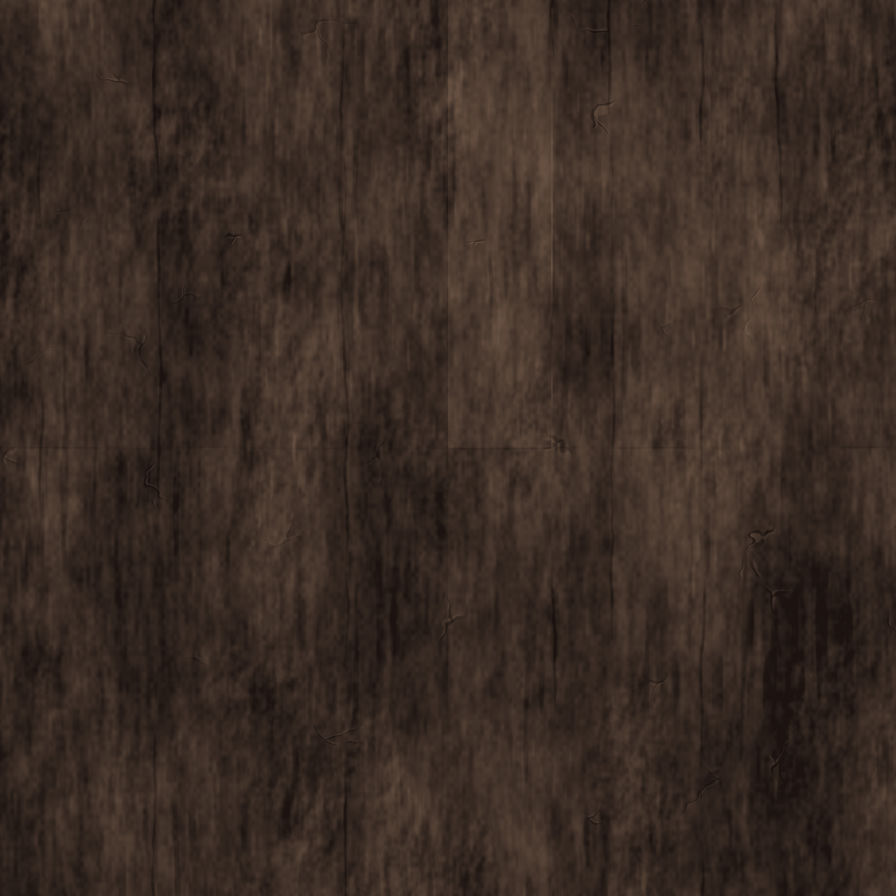
Give the GLSL for this texture, as a WebGL 2 fragment shader.

```glsl
#version 300 es
precision highp float;
// Dark worn wooden boards in two by two panels, with vertical grain, seams, chips and curled cracks.

#define DEEP vec3(0.108, 0.076, 0.064)
#define PALE vec3(0.402, 0.315, 0.258)
#define BASE_TONE 0.425
#define PANELS 2.0
#define GRAIN 0.56
#define MOTTLE 0.78
#define SEAM_WIDTH 0.0013
#define SEAM_DEPTH 0.19
#define CRACK_CELLS 8.0
#define CRACK_SHARE 0.42
#define CRACK_WIDTH 0.0012
#define CHIP_RELIEF 0.62

uniform vec2 u_resolution;
out vec4 fragColor;

const int SEAMS = 8;
const float seamX[SEAMS] = float[](0.045, 0.175, 0.385, 0.5, 0.617, 0.683, 0.782, 0.87);
// Tone of each board: x in the lower panels, y in the upper ones
const vec2 boardTone[SEAMS + 1] = vec2[](
  vec2(-0.05, -0.10), vec2(0.07, 0.08), vec2(0.0, 0.01), vec2(-0.02, -0.08),
  vec2(0.02, 0.16), vec2(-0.07, -0.08), vec2(0.05, 0.05), vec2(0.01, 0.0), vec2(-0.05, -0.08));

float hash(vec2 p) {
  return fract(sin(dot(p, vec2(127.1, 311.7))) * 43758.5453);
}

float noise(vec2 p) {
  vec2 i = floor(p), f = fract(p);
  f = f * f * (3.0 - 2.0 * f);
  return mix(mix(hash(i), hash(i + vec2(1, 0)), f.x),
             mix(hash(i + vec2(0, 1)), hash(i + vec2(1, 1)), f.x), f.y);
}

float fbm(vec2 p) {
  float sum = 0.0, amp = 0.5;
  for (int i = 0; i < 4; i++) {
    sum += amp * noise(p);
    p = p * 2.03 + 17.3;
    amp *= 0.5;
  }
  return sum / 0.9375;
}

float stroke(float d, float width, float pixel) {
  return 1.0 - smoothstep(width - pixel, width + pixel, abs(d));
}

// Board tones and the broken dark seams between them
float boards(vec2 uv, float pixel) {
  float upper = smoothstep(0.5 - pixel, 0.5 + pixel, uv.y);
  float tone = mix(boardTone[0].x, boardTone[0].y, upper);
  float dark = 0.0;
  for (int i = 0; i < SEAMS; i++) {
    float id = float(i);
    float middle = 1.0 - step(0.001, abs(seamX[i] - 0.5));
    float wobble = 0.016 * (fbm(vec2(id * 9.1, uv.y * 9.0)) - 0.5) * (1.0 - middle);
    float d = uv.x - seamX[i] - wobble;
    float blur = mix(0.012, pixel, middle);
    vec2 change = boardTone[i + 1] - boardTone[i];
    tone += mix(change.x, change.y, upper) * smoothstep(-blur, blur, d);
    float wear = smoothstep(0.40, 0.66, fbm(vec2(id * 5.7, uv.y * 10.0 + id)));
    float line = stroke(d, SEAM_WIDTH * (0.3 + wear), pixel) + 0.4 * exp(-abs(d) * 200.0);
    dark = max(dark, line * (0.12 + 0.88 * wear) * (1.0 - 0.8 * middle));
  }
  return tone - SEAM_DEPTH * dark;
}

// Short curled cracks with one branch: dark core, pale upper lip
float cracks(vec2 uv, float pixel) {
  vec2 bent = uv + 0.075 * (vec2(fbm(uv * 17.0), fbm(uv * 17.0 + 41.0)) - 0.5);
  vec2 cell = floor(bent * CRACK_CELLS);
  float relief = 0.0;
  for (int k = 0; k < 9; k++) {
    vec2 id = cell + vec2(k % 3 - 1, k / 3 - 1);
    if (hash(id + 3.7) > CRACK_SHARE) continue;
    vec2 center = (id + vec2(hash(id + 1.3), hash(id + 8.9))) / CRACK_CELLS;
    float reach = mix(0.015, 0.050, hash(id + 5.1));
    float strength = mix(0.3, 1.0, hash(id + 2.2));
    for (int b = 0; b < 2; b++) {
      float a = 6.2832 * hash(id + 6.4) + 1.1 * float(b);
      vec2 q = mat2(cos(a), -sin(a), sin(a), cos(a)) * (bent - center);
      float fade = 1.0 - smoothstep(0.4 * reach, reach, abs(q.x));
      if (b == 1) fade *= smoothstep(-0.003, 0.003, q.x);
      float width = CRACK_WIDTH * (0.4 + 0.6 * fade);
      float core = stroke(q.y, width, pixel);
      float lip = stroke(q.y - 2.2 * CRACK_WIDTH, width, pixel);
      relief += fade * strength * (0.22 * lip - 0.28 * core);
    }
  }
  return clamp(relief, -0.32, 0.26) * smoothstep(0.25, 0.55, noise(uv * 60.0));
}

void main() {
  vec2 uv = gl_FragCoord.xy / u_resolution;
  float pixel = 0.75 / min(u_resolution.x, u_resolution.y);
  float tone = BASE_TONE + boards(uv, pixel);

  // Cloudy stains, a little different in each panel
  vec2 panel = floor(uv * PANELS);
  float stain = fbm(uv * vec2(8.0, 5.0) + panel * 0.2 + 2.6);
  tone += MOTTLE * (stain - 0.5);
  tone += 0.34 * (fbm(uv * vec2(34.0, 20.0)) - 0.5);

  // Vertical fibres from broad to hair thin, and fine pores
  float sway = 0.006 * fbm(uv * vec2(7.0, 10.0));
  float x = uv.x + sway;
  float fibre = 0.30 * fbm(vec2(x * 48.0, uv.y * 4.0))
              + 0.38 * noise(vec2(x * 140.0, uv.y * 16.0))
              + 0.32 * noise(vec2(x * 255.0, uv.y * 48.0));
  float rough = mix(0.65, 1.35, fbm(uv * vec2(11.0, 6.0) + 51.0));
  tone += GRAIN * rough * (fibre - 0.5);
  tone += 0.17 * (noise(uv * vec2(230.0, 170.0)) - 0.5);
  tone += 0.16 * (noise(uv * vec2(110.0, 64.0) + 7.0) - 0.5);

  // Sparse dark slits and pale scuffs along the grain
  float slit = smoothstep(0.66, 0.90, noise(vec2(x * 120.0, uv.y * 13.0) + 31.0));
  tone -= 0.17 * slit * smoothstep(0.38, 0.62, noise(uv * vec2(12.0, 7.0) + 12.0));
  float scuff = smoothstep(0.70, 0.94, noise(vec2(x * 170.0, uv.y * 26.0) + 77.0));
  tone += 0.15 * scuff * smoothstep(0.42, 0.64, stain);

  // Flaked patches lit from the upper left
  vec2 flake = uv * vec2(80.0, 46.0);
  float patches = smoothstep(0.46, 0.66, fbm(uv * vec2(10.0, 6.0) + 23.0));
  tone += CHIP_RELIEF * patches * (fbm(flake) - fbm(flake + vec2(-0.24, 0.24)));
  tone += cracks(uv, pixel);

  // Panel joint and the pale edge of the bright upper board
  tone -= 0.10 * stroke(uv.y - 0.5, 0.0012, pixel) * noise(vec2(uv.x * 24.0, 4.0));
  float edge = stroke(uv.x - 0.616, 0.0009, pixel) * step(0.5, uv.y);
  tone += 0.28 * edge * noise(vec2(3.0, uv.y * 30.0));

  fragColor = vec4(mix(DEEP, PALE, clamp(tone, 0.0, 1.0)), 1.0);
}
```
